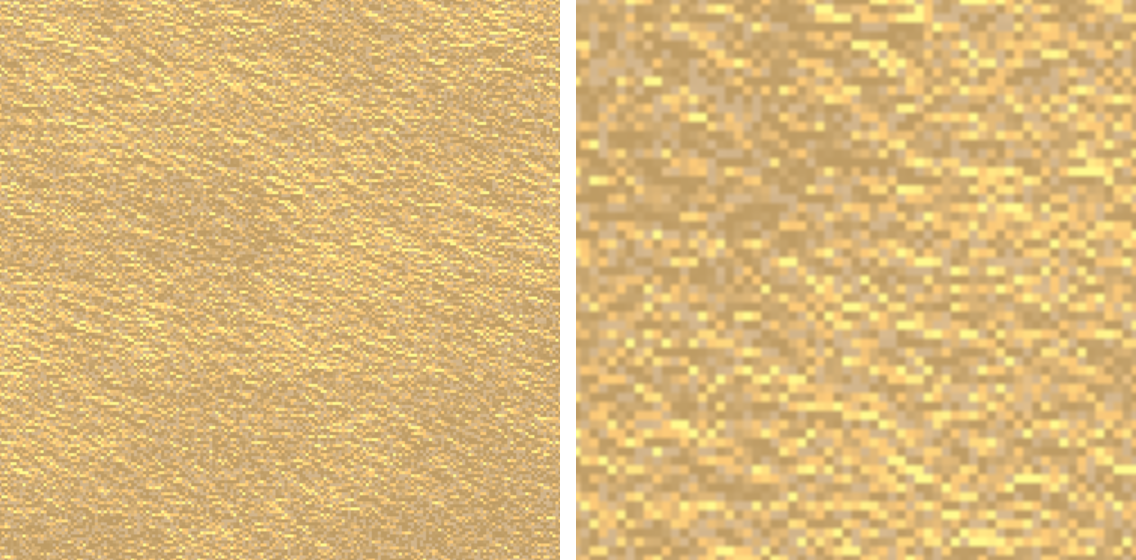
Left, the full canvas; right, a detail of the centre.
A WebGL 2 fragment shader for this texture:

```glsl
#version 300 es
precision highp float;

#define GRAINS 186.0        // grain cells across the canvas
#define GRAIN_GAIN 2.7      // strength of the single grains
#define STREAK_GAIN 1.35    // strength of the brushed streaks
#define CLOUD_GAIN 0.75     // strength of the broad light and dark patches
#define STEEP_ANGLE 0.56    // falling angle of the long streaks, radians
#define FLAT_ANGLE 0.16     // falling angle of the flatter streaks
#define BEND 0.05           // waviness of the streaks
#define PALE_SHARE 0.25     // share of cells with a greyish tint
#define CONTRAST 1.9
#define BIAS -0.17          // shift of the whole towards the shade

uniform vec2 u_resolution;
out vec4 fragColor;

const vec3 SHADE  = vec3(0.745, 0.61, 0.39);
const vec3 TAN    = vec3(0.79, 0.66, 0.45);
const vec3 GOLD   = vec3(0.88, 0.72, 0.47);
const vec3 AMBER  = vec3(0.99, 0.79, 0.47);
const vec3 YELLOW = vec3(1.00, 0.88, 0.51);
const vec3 GLINT  = vec3(1.00, 0.98, 0.56);
const vec3 PALE   = vec3(0.84, 0.73, 0.58);

float hash(vec2 p) {
    vec3 q = fract(vec3(p.xyx) * 0.1031);
    q += dot(q, q.yzx + 33.33);
    return fract((q.x + q.y) * q.z);
}

// Smooth value noise, centred on zero
float noise(vec2 p) {
    vec2 i = floor(p);
    vec2 f = p - i;
    f = f * f * (3.0 - 2.0 * f);
    float low = mix(hash(i), hash(i + vec2(1, 0)), f.x);
    float high = mix(hash(i + vec2(0, 1)), hash(i + vec2(1, 1)), f.x);
    return mix(low, high, f.y) - 0.5;
}

// Thin lines falling to the right, each with a dark line beside it
float streaks(vec2 p, float angle, vec2 frequency, float seed) {
    float along = dot(p, vec2(cos(angle), -sin(angle)));
    float across = dot(p, vec2(sin(angle), cos(angle)));
    across += BEND * noise(p * 4.0 + seed);
    vec2 q = vec2(along, across) * frequency + seed;
    return noise(q) - noise(q + vec2(0, 1));
}

// White grain, joined sideways and opposed between rows
float grain(vec2 cell) {
    float centre = hash(cell) - 0.5;
    float side = hash(cell + vec2(1, 0)) - 0.5;
    float rows = hash(cell + vec2(0, 1)) + hash(cell - vec2(0, 1)) - 1.0;
    return centre + 0.25 * side - 0.4 * rows;
}

vec3 metalRamp(float level) {
    vec3 colour = mix(SHADE, TAN, smoothstep(0.0, 0.45, level));
    colour = mix(colour, GOLD, smoothstep(0.35, 0.70, level));
    colour = mix(colour, AMBER, smoothstep(0.65, 0.84, level));
    colour = mix(colour, YELLOW, smoothstep(0.85, 0.95, level));
    return mix(colour, GLINT, smoothstep(0.93, 0.985, level));
}

vec3 cellColour(vec2 cell) {
    vec2 p = cell / GRAINS;
    float steep = streaks(p, STEEP_ANGLE, vec2(19.0, 112.0), 37.0);
    float flatter = streaks(p, FLAT_ANGLE, vec2(24.0, 120.0), 71.0);
    float cloud = noise(p * 5.0 + 13.0) + 0.8 * noise(p * vec2(11.0, 20.0) + 29.0);
    float light = GRAIN_GAIN * grain(cell + 400.0)
                + STREAK_GAIN * (steep + flatter)
                + CLOUD_GAIN * cloud + BIAS
                + 0.4 * (p.y - 0.5) - 0.15 * (p.x - 0.5);
    float level = 1.0 / (1.0 + exp(-CONTRAST * light));

    // Greyish tint, kept off the highlights
    float tint = step(hash(cell + 900.0), PALE_SHARE);
    tint *= 0.8 * (1.0 - smoothstep(0.72, 0.90, level));
    return mix(metalRamp(level), PALE, tint);
}

void main() {
    vec2 p = gl_FragCoord.xy / u_resolution.y * GRAINS;
    vec2 cell = floor(p);
    vec2 blend = smoothstep(0.15, 0.85, p - cell);

    // Soft edges between neighbouring cells
    vec3 low = mix(cellColour(cell), cellColour(cell + vec2(1, 0)), blend.x);
    vec3 high = mix(cellColour(cell + vec2(0, 1)), cellColour(cell + vec2(1, 1)), blend.x);
    fragColor = vec4(mix(low, high, blend.y), 1.0);
}
```
